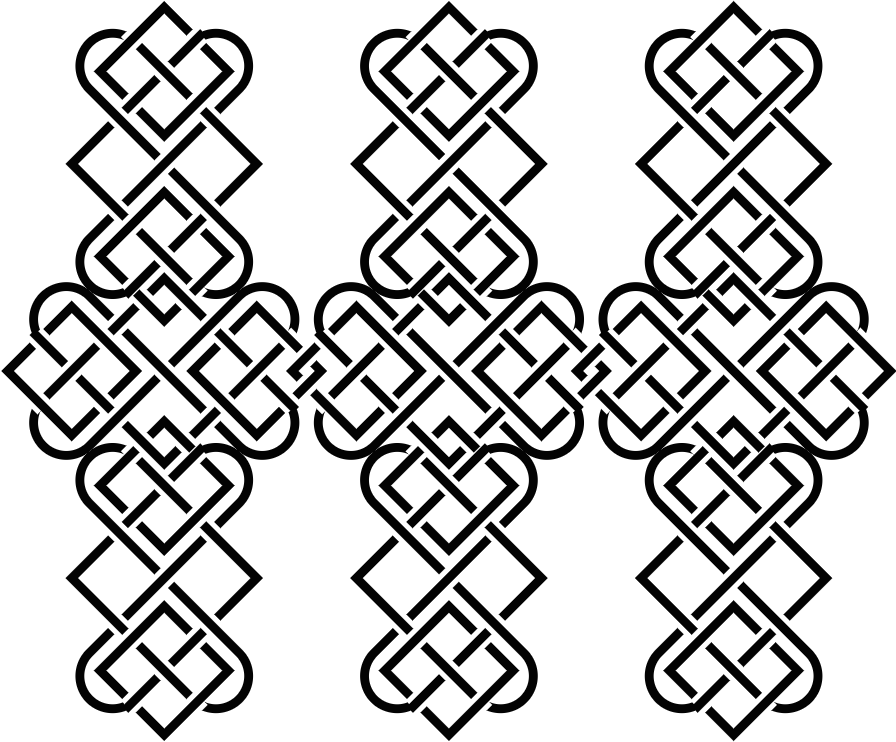
This pattern is drawn by a WebGL 1 fragment shader. Its source:

```glsl
precision highp float;

uniform vec2 u_resolution;

// The canvas is VIEW_HEIGHT design units tall; lengths below use those units.
#define VIEW_HEIGHT 636.0
#define COLUMN_PITCH 244.0
#define TIER_PITCH 177.5
#define REACH 79.3
#define DIAMOND 55.0
#define CAP_SIDE 44.3
#define STROKE 3.8
#define GAP 8.2
#define PATCH 5.5
#define SHIFT_X 0.8

const float DIAGONAL = 0.70710678;

// Cuts the lower strand at a crossing; slant +1 puts the rising strand on top.
float weave(float d, vec2 offset, float slant) {
  float along = abs(dot(offset, vec2(1.0, slant))) * DIAGONAL;
  float across = abs(dot(offset, vec2(1.0, -slant))) * DIAGONAL;
  float cut = max(across - GAP, along - PATCH);
  float over = max(across - STROKE, along - PATCH - 3.0);
  return min(max(d, -cut), over);
}

// Two heart knots joined along the y axis, folded into one quadrant.
float pairKnot(vec2 p) {
  float side = p.x * p.y < 0.0 ? -1.0 : 1.0;
  vec2 q = abs(p);

  // Diamond, and the inner strand that turns at the waist
  float diamond = abs(q.x + abs(q.y - REACH) - DIAMOND) * DIAGONAL;
  float waist = abs(q.x + q.y - REACH) * DIAGONAL;

  // Round-capped loop
  float radius = 0.5 * REACH * DIAGONAL;
  vec2 c = q - vec2(CAP_SIDE, CAP_SIDE + 0.5 * REACH);
  float along = (c.x + c.y) * DIAGONAL;
  float across = (c.x - c.y) * DIAGONAL;
  float loopLine = abs(length(vec2(max(along, 0.0), across)) - radius);

  float d = min(min(diamond, waist), loopLine) - STROKE;

  // Crossings
  float h = 0.5 * DIAMOND;
  d = weave(d, q, side);
  d = weave(d, q - vec2(0.5 * REACH), -side);
  d = weave(d, q - vec2(0.0, REACH), -side);
  d = weave(d, q - vec2(h, REACH - h), side);
  d = weave(d, q - vec2(h, REACH + h), side);
  return d;
}

// One column: upright pairs above and below a pair turned on its side.
float columnKnot(vec2 p) {
  float tier = p.y < 0.0 ? -1.0 : 1.0;
  float upright = pairKnot(vec2(p.x, p.y - tier * TIER_PITCH));
  float sideways = pairKnot(vec2(p.y, -p.x));
  float d = min(upright, sideways);

  // Small diamonds where the pairs interlock
  float tip = TIER_PITCH - REACH - DIAMOND;
  vec2 link = 0.5 * vec2(REACH - tip, REACH + tip);
  float side = p.x * p.y < 0.0 ? -1.0 : 1.0;
  return weave(d, abs(p) - link, -side);
}

void main() {
  float pixel = VIEW_HEIGHT / u_resolution.y;
  vec2 p = (gl_FragCoord.xy - 0.5 * u_resolution) * pixel;
  p.x -= SHIFT_X;

  float d = VIEW_HEIGHT;
  for (int i = -1; i <= 1; i++) {
    d = min(d, columnKnot(p - vec2(float(i) * COLUMN_PITCH, 0.0)));
  }

  // Links between neighbouring columns
  float edge = 0.5 * COLUMN_PITCH;
  float side = p.x * p.y < 0.0 ? -1.0 : 1.0;
  d = weave(d, abs(p) - vec2(edge, REACH + DIAMOND - edge), side);

  vec3 ink = vec3(0.01);
  vec3 paper = vec3(1.0);
  gl_FragColor = vec4(mix(ink, paper, clamp(d / pixel + 0.5, 0.0, 1.0)), 1.0);
}
```
